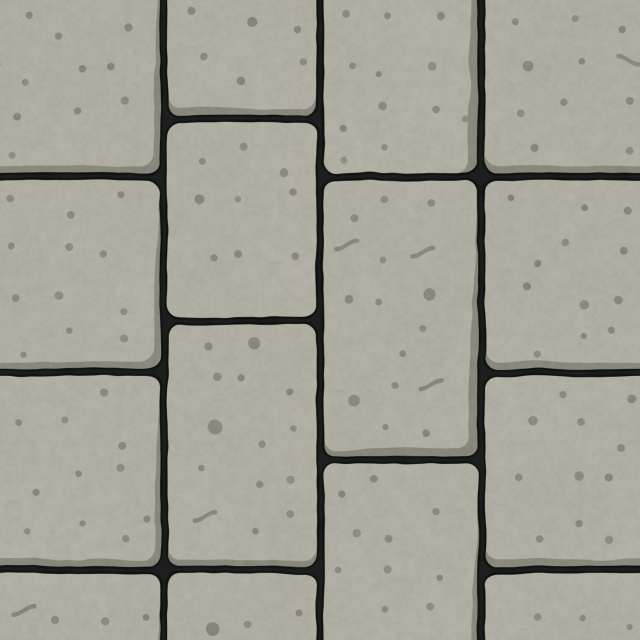
Reproduce this pattern procedurally as a WebGL 2 fragment shader.

```glsl
#version 300 es
precision highp float;
// Pale paving stones in four staggered columns, with dark joints, shaded edges, pits and scratches.
uniform vec2 u_resolution;
out vec4 fragColor;

struct Stone { vec2 p, lo, hi; float column, row; };

vec2 hash2(vec2 p) {
    vec3 q = fract(p.xyx * vec3(0.1031, 0.1030, 0.0973));
    q += dot(q, q.yzx + 33.33);
    return fract((q.xx + q.yz) * q.zy);
}

// Value noise that wraps over the unit square.
float noise(vec2 p, float cells) {
    p *= cells;
    vec2 i = floor(p), f = fract(p);
    f = f * f * (3.0 - 2.0 * f);
    float a = hash2(mod(i, cells)).x;
    float b = hash2(mod(i + vec2(1, 0), cells)).x;
    float c = hash2(mod(i + vec2(0, 1), cells)).x;
    float d = hash2(mod(i + 1.0, cells)).x;
    return mix(mix(a, b, f.x), mix(c, d, f.x), f.y);
}

float roundedBox(vec2 p, vec2 lo, vec2 hi, float radius) {
    vec2 q = abs(p - 0.5 * (lo + hi)) - 0.5 * (hi - lo) + radius;
    return length(max(q, 0.0)) + min(max(q.x, q.y), 0.0) - radius;
}

// Finds the stone around a point; the wide column wraps across the side edges.
Stone findStone(vec2 p) {
    Stone s;
    float x = fract(p.x - 0.2565);
    s.column = x < 0.2435 ? 1.0 : x < 0.496 ? 2.0 : 0.0;
    vec2 span = s.column == 1.0 ? vec2(0.0, 0.2435)
              : s.column == 2.0 ? vec2(0.2435, 0.496) : vec2(0.496, 1.0);
    vec3 joint = s.column == 1.0 ? vec3(0.109, 0.499, 0.814)
               : s.column == 2.0 ? vec3(0.281, 0.724, 1.281) : vec3(0.109, 0.418, 0.724);
    float y = joint.x + fract(p.y - joint.x);
    s.row = step(joint.y, y) + step(joint.z, y);
    vec2 rise = y < joint.y ? joint.xy : y < joint.z ? joint.yz : vec2(joint.z, joint.x + 1.0);
    s.p = vec2(x, y);
    s.lo = vec2(span.x, rise.x) + 0.0058;
    s.hi = vec2(span.y, rise.y) - 0.0058;
    return s;
}

float stoneDistance(Stone s) { return roundedBox(s.p, s.lo, s.hi, 0.019); }

// Coverage of round pits and short S-shaped scratches on a jittered grid.
float marks(vec2 p, float px) {
    const float cells = 14.0;
    float cover = 0.0;
    for (int j = -1; j <= 1; j++)
    for (int i = -1; i <= 1; i++) {
        vec2 cell = floor(p * cells) + vec2(i, j);
        vec2 id = mod(cell, cells);
        vec2 center = (cell + 0.18 + 0.64 * hash2(id + 7.3)) / cells;
        vec2 h = hash2(id + 41.7), v = hash2(id + 83.1);
        bool scratch = h.x < 0.075;
        float inset = -stoneDistance(findStone(center));
        if (inset < (scratch ? 0.034 : 0.018)) continue;
        vec2 q = p - center;
        float d = length(q) - 0.0047 - 0.0018 * v.y - 0.0055 * pow(h.y, 9.0);
        if (scratch) {
            q.x *= v.x < 0.3 ? -1.0 : 1.0;
            float bend = 0.0065 * sin(clamp(q.x, -0.016, 0.016) * 95.0);
            d = length(vec2(max(abs(q.x) - 0.016, 0.0), q.y - bend)) - 0.0036;
        }
        cover = max(cover, (0.82 + 0.18 * v.x) * smoothstep(px, -px, d));
    }
    return cover;
}

void main() {
    vec2 uv = gl_FragCoord.xy / u_resolution;
    float px = 0.8 / min(u_resolution.x, u_resolution.y);

    // Hand-drawn wobble of all outlines
    vec2 wobble = vec2(noise(uv, 19.0), noise(uv + 0.37, 19.0)) - 0.5;
    wobble += 0.4 * (vec2(noise(uv, 53.0), noise(uv + 0.61, 53.0)) - 0.5);
    vec2 p = uv + 0.0042 * wobble;
    Stone s = findStone(p);
    float d = stoneDistance(s);

    // Stone face with fine grain and soft blotches
    float grain = 0.022 * (noise(uv, 190.0) - 0.5) + 0.018 * (noise(uv, 75.0) - 0.5)
                + 0.012 * (noise(uv, 9.0) - 0.5);
    vec3 face = vec3(0.69, 0.68, 0.635) + grain;
    vec3 color = mix(face, vec3(0.53, 0.52, 0.48) + grain, marks(uv + 0.0012 * wobble, px));

    // Shaded right and lower edges, tapering upward
    float height = (s.p.y - s.lo.y) / (s.hi.y - s.lo.y);
    float right = s.column == 1.0 ? 0.0 : s.column == 2.0 ? 0.013 : 0.010;
    float lower = s.column > 0.0 && s.row == 1.0 ? 0.0 : 0.0105;
    right *= smoothstep(1.0, 0.25, height) * (0.8 + 0.4 * noise(uv, 23.0));
    lower *= 0.75 + 0.5 * noise(uv, 17.0);
    float faceEdge = roundedBox(s.p, s.lo + vec2(0.0, lower), s.hi - vec2(right, 0.0), 0.020);
    float shade = smoothstep(-px, px, faceEdge) * step(0.001, right + lower);
    color = mix(color, vec3(0.54, 0.53, 0.485) + grain, shade);

    // Dark joints, a little lighter along the middle
    float middle = smoothstep(0.0, 0.006, d + 0.002 * (noise(uv, 40.0) - 0.5));
    vec3 joint = mix(vec3(0.05, 0.06, 0.055), vec3(0.11, 0.12, 0.115), middle);
    color = mix(color, joint, smoothstep(-px, px, d));
    fragColor = vec4(color, 1.0);
}
```
